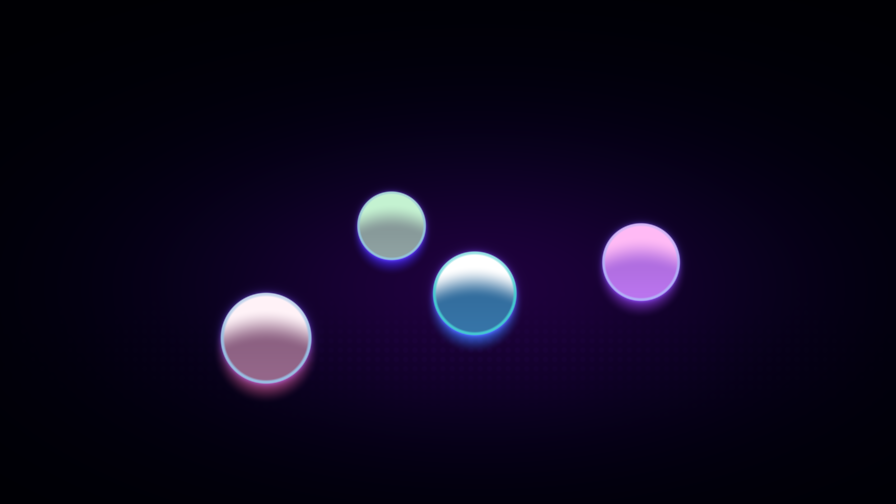
Give the GLSL for this background, as a WebGL 2 fragment shader.

```glsl
#version 300 es
precision highp float;

uniform vec2 u_resolution;
out vec4 fragColor;

const vec3 HALO_COLOR = vec3(0.34, 0.26, 0.72);

// Wide elliptical purple haze that falls through navy to black
vec3 haze(vec2 p) {
    vec2 q = (p - vec2(0.95, 0.43)) / vec2(0.53, 0.255);
    float d2 = dot(q, q);
    vec3 purple = vec3(0.115, 0.002, 0.09) * exp(-d2);
    vec3 navy = vec3(0.0, 0.003, 0.13) * exp(-0.5 * d2);
    return purple + navy + vec3(0.0, 0.0, 0.012);
}

// Faint dot grid, confined to a low band
float dotGrid(vec2 p, float cell) {
    vec2 q = fract(p / cell) - 0.5;
    float dots = 1.0 - smoothstep(0.15, 0.42, length(q));
    vec2 fade = (p - vec2(0.95, 0.30)) / vec2(0.55, 0.07);
    return dots * exp(-dot(fade, fade));
}

// Glossy disc with a bright cap, a thin rim and a glow underneath
vec3 orb(vec3 base, vec2 p, vec2 center, float radius,
         vec3 cap, vec3 body, vec3 rim, vec3 glow, float pixel) {
    vec2 q = (p - center) / radius;
    float dist = length(q);
    float edge = pixel / radius;

    // Light outside the disc
    float below = 1.0 - smoothstep(0.68, 1.18, length(q + vec2(0.0, 0.28)));
    float halo = exp(-max(dist - 1.0, 0.0) * 16.0);
    vec3 color = base + glow * below + HALO_COLOR * halo * 0.45;

    // Shaded face with a curved boundary below the cap
    float height = q.y + 0.25 * q.x * q.x;
    vec3 face = mix(body, cap, smoothstep(-0.12, 0.66, height));
    face *= 1.0 + 0.06 * smoothstep(0.0, -1.0, q.y);

    // The rim is strongest along the lower half
    float ring = smoothstep(0.90, 0.965, dist);
    float rimStrength = mix(0.95, 0.55, smoothstep(-0.2, 0.9, q.y));
    face = mix(face, rim, ring * rimStrength);

    float coverage = 1.0 - smoothstep(1.0 - edge, 1.0 + edge, dist);
    return mix(color, face, coverage);
}

void main() {
    vec2 p = gl_FragCoord.xy / u_resolution.y;
    p.x += 0.5 * (16.0 / 9.0 - u_resolution.x / u_resolution.y);
    float pixel = 1.0 / u_resolution.y;

    vec3 color = haze(p);
    color += vec3(0.012, 0.004, 0.025) * dotGrid(p, 0.0185);

    // Green orb
    color = orb(color, p, vec2(0.777, 0.552), 0.068,
                vec3(0.77, 0.95, 0.82), vec3(0.53, 0.60, 0.60),
                vec3(0.58, 0.77, 0.86), vec3(0.10, 0.09, 0.48), pixel);
    // Blue orb
    color = orb(color, p, vec2(0.942, 0.418), 0.083,
                vec3(1.00, 1.00, 1.00), vec3(0.20, 0.43, 0.62),
                vec3(0.27, 0.80, 0.82), vec3(0.06, 0.30, 0.50), pixel);
    // Rose orb
    color = orb(color, p, vec2(0.528, 0.329), 0.090,
                vec3(1.00, 0.95, 0.97), vec3(0.55, 0.38, 0.51),
                vec3(0.60, 0.76, 0.90), vec3(0.48, 0.20, 0.26), pixel);
    // Violet orb
    color = orb(color, p, vec2(1.272, 0.480), 0.077,
                vec3(1.00, 0.73, 0.96), vec3(0.69, 0.43, 0.88),
                vec3(0.70, 0.70, 0.97), vec3(0.27, 0.12, 0.38), pixel);

    fragColor = vec4(color, 1.0);
}
```
